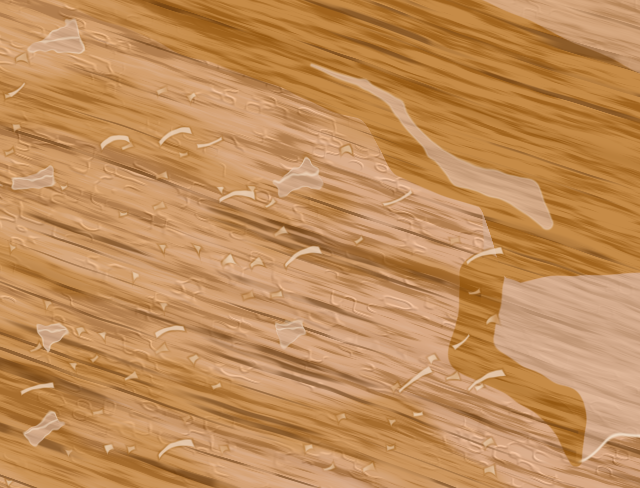
This texture is drawn by a Shadertoy shader. Its source:

```glsl
const vec2 GRAIN_DIR = vec2(0.945, -0.326);
const vec3 FILM_WARM = vec3(0.825, 0.615, 0.405);
const vec3 FILM_PINK = vec3(0.85, 0.66, 0.515);
const vec3 FILM_DARK = vec3(0.70, 0.495, 0.305);
const vec3 WET_LIGHT = vec3(0.775, 0.545, 0.28);
const vec3 WET_DARK = vec3(0.63, 0.39, 0.115);
const vec3 PALE = vec3(0.875, 0.72, 0.605);
const vec3 GLINT = vec3(0.96, 0.89, 0.81);
const vec3 PORE = vec3(0.42, 0.25, 0.09);
const float EDGE = 0.0022;

// Darker growth bands, measured across the grain
const float BANDS[6] = float[6](0.15, 0.25, 0.45, 0.54, 0.70, 1.05);

// Tapered strokes: x, y, radius
const vec3 STEM[6] = vec3[6](vec3(0.99, 0.44, 0.045), vec3(0.985, 0.38, 0.041),
  vec3(0.965, 0.275, 0.042), vec3(1.08, 0.205, 0.034),
  vec3(1.155, 0.16, 0.042), vec3(1.18, 0.06, 0.012));
const vec3 STREAK[8] = vec3[8](vec3(0.64, 0.867, 0.002), vec3(0.75, 0.83, 0.006),
  vec3(0.82, 0.78, 0.009), vec3(0.885, 0.69, 0.012), vec3(0.95, 0.645, 0.020),
  vec3(1.01, 0.625, 0.025), vec3(1.08, 0.60, 0.028), vec3(1.117, 0.545, 0.012));

float hash(vec2 p) {
  vec3 q = fract(p.xyx * vec3(0.1031, 0.1030, 0.0973));
  q += dot(q, q.yzx + 33.33);
  return fract((q.x + q.y) * q.z);
}

float noise(vec2 p) {
  vec2 i = floor(p), f = fract(p);
  f = f * f * (3.0 - 2.0 * f);
  return mix(mix(hash(i), hash(i + vec2(1, 0)), f.x),
             mix(hash(i + vec2(0, 1)), hash(i + 1.0), f.x), f.y);
}

vec2 wobble(vec2 p) { return vec2(noise(p), noise(p + 60.0)) - 0.5; }

float fbm(vec2 p) {
  return 0.53 * noise(p) + 0.3 * noise(p * 2.1 + 17.0) + 0.17 * noise(p * 4.3 + 41.0);
}

float cover(float d) { return smoothstep(EDGE, -EDGE, d); }

float rim(float d, float width) { return smoothstep(width, 0.0, abs(d)); }

float smin(float a, float b, float k) {
  float h = max(k - abs(a - b), 0.0) / k;
  return min(a, b) - h * h * k * 0.25;
}

float taper(vec2 p, vec3 a, vec3 b) {
  vec2 ab = b.xy - a.xy;
  float t = clamp(dot(p - a.xy, ab) / dot(ab, ab), 0.0, 1.0);
  return length(p - a.xy - ab * t) - mix(a.z, b.z, t);
}

// Thin broken squiggles along noise contours
float squiggle(vec2 g) {
  vec2 q = g * vec2(38, 75);
  return rim(noise(q) - 0.5, 0.16) * smoothstep(0.45, 0.7, noise(q * 0.45 + 80.0));
}

// Height of the boundary between dry film and wet wood
float wetEdge(float x) {
  float y = 1.04 - 0.39 * x - 0.085 * smoothstep(0.73, 0.82, x) - 0.12 * smoothstep(0.98, 1.04, x);
  return max(y, 0.415 + 0.03 * smoothstep(1.0, 1.3, x));
}

// Nearest bent flake in a jittered grid: distance and local position
vec3 flakes(vec2 p, float cell, float density, vec2 size, float seed) {
  vec3 best = vec3(1, 0, 0);
  for (int k = 0; k < 9; k++) {
    vec2 id = floor(p / cell) + vec2(k % 3 - 1, k / 3 - 1);
    vec2 r = vec2(hash(id + seed), hash(id + seed + 57.0));
    vec2 c = (id + 0.2 + 0.6 * r) * cell;
    if (hash(id + seed + 91.0) > density || c.x > 1.04 || c.y > wetEdge(c.x) - 0.04) continue;
    float a = 0.1 + 0.6 * hash(id + seed + 23.0);
    vec2 q = mat2(cos(a), -sin(a), sin(a), cos(a)) * (p - c);
    vec2 s = size * (0.5 + 0.8 * r.yx);
    q += 0.4 * s.y * wobble(p * 75.0);
    q.y += (r.x - 0.4) * 0.6 * q.x * q.x / s.x;
    float t = q.x / s.x;
    float h = s.y * (0.8 + (r.y - 0.5) * 1.5 * t + 0.3 * t * t);
    float d = -smin(s.x - abs(q.x), h - abs(q.y), 0.5 * s.y);
    if (d < best.x) best = vec3(d, q / s);
  }
  return best;
}

void mainImage(out vec4 fragColor, in vec2 fragCoord) {
  vec2 p = fragCoord / iResolution.y;
  vec2 g = vec2(dot(p, GRAIN_DIR), dot(p, vec2(-GRAIN_DIR.y, GRAIN_DIR.x)));
  g.y += 0.014 * noise(g * vec2(3, 4)) + 0.003 * noise(g * vec2(14, 25)) - 0.008;
  vec2 w = p + 0.014 * wobble(p * 16.0);

  // Wood fibres, dark lines and raised squiggles
  float broad = fbm(g * vec2(1.6, 32));
  float fine = fbm(g * vec2(9, 115) + 9.0);
  float band = 0.0;
  for (int i = 0; i < 6; i++) band += exp(-pow(abs(g.y - BANDS[i]) / 0.013, 2.0));
  float lines = smoothstep(0.73, 0.88, noise(g * vec2(2.2, 105) + 30.0) + 0.15 * band);
  lines *= 0.3 + 0.7 * smoothstep(0.2, 0.6, noise(g * vec2(16, 50)));
  float curl = squiggle(g) - squiggle(g + vec2(0.001, 0.004));
  float tone = clamp(0.52 + 0.9 * (broad - 0.5) + 1.5 * (fine - 0.5), 0.0, 1.0);

  // Surface regions
  float edge = wetEdge(w.x), stem = 1.0, streak = 1.0;
  for (int i = 0; i < 5; i++) stem = smin(stem, taper(w, STEM[i], STEM[i + 1]), 0.02);
  for (int i = 0; i < 7; i++) streak = smin(streak, taper(w, STREAK[i], STREAK[i + 1]), 0.012);
  float wet = cover(edge - w.y) * mix(0.5, 1.0, smoothstep(0.1, 0.5, p.x));
  float rimY = 0.06 + 0.045 * smoothstep(1.18, 1.28, w.x);
  float pool = max(0.99 + 0.19 * smoothstep(0.28, 0.14, w.y) - w.x, max(w.y - edge, rimY - w.y));
  float pale = max(cover(pool), 0.75 * cover(1.465 - 0.47 * w.x - w.y));
  vec3 large = flakes(p, 0.24, 0.5, vec2(0.042, 0.027), 3.0);
  vec3 ticks = flakes(p, 0.13, 0.38, vec2(0.033, 0.0045), 12.0);
  vec3 specks = flakes(p, 0.06, 0.32, vec2(0.010, 0.0055), 29.0);
  float damp = smoothstep(0.56, 0.76, fbm(g * vec2(2.5, 9) + 4.0)
    + 0.22 * smoothstep(0.5, 0.0, p.y + 0.45 * p.x));
  damp = 0.65 * max(damp, smoothstep(0.022, 0.0, large.x + 0.03 * fine));
  wet = max(max(wet, damp) * (1.0 - pale), cover(stem));

  // Base colours
  vec3 film = mix(FILM_WARM, FILM_PINK, smoothstep(0.0, 0.95, p.x + 0.5 * (fine - 0.5)));
  film = mix(FILM_DARK, film, smoothstep(0.05, 0.5, tone));
  film = mix(film, PALE, 0.35 * smoothstep(0.55, 0.95, tone)) + 0.1 * curl;
  vec3 sheet = PALE - 0.11 * (1.0 - tone);
  vec3 color = mix(film, sheet, 0.8 * pale);
  color = mix(color, mix(WET_DARK, WET_LIGHT, smoothstep(0.1, 0.7, tone)), wet);
  color = mix(color, PORE, lines * mix(0.62, 0.25, pale));
  color -= 0.045 * band * (1.0 - pale);

  // Lifted film, with bright rims and shaded undersides
  color = mix(color, sheet, 0.85 * cover(streak));
  color = mix(color, GLINT, 0.25 * rim(streak, 0.004));
  float shine = max(0.7 * rim(large.z - 0.3 + 0.4 * large.y, 0.2), rim(large.x, 0.005) * noise(p * 45.0));
  color = mix(color, mix(sheet, GLINT, shine), 0.85 * cover(large.x));
  float under = smoothstep(0.006, 0.0, min(ticks.x, specks.x));
  color = mix(color, WET_DARK, 0.75 * under * noise(p * 60.0));
  color = mix(color, mix(PALE, GLINT, 0.6), 0.85 * cover(ticks.x));
  color = mix(color, mix(FILM_WARM, GLINT, noise(p * 55.0)), 0.75 * cover(specks.x));
  color = mix(color, GLINT, 0.85 * rim(w.y - rimY, 0.006) * smoothstep(1.18, 1.20, w.x));
  fragColor = vec4(color, 1);
}
```
